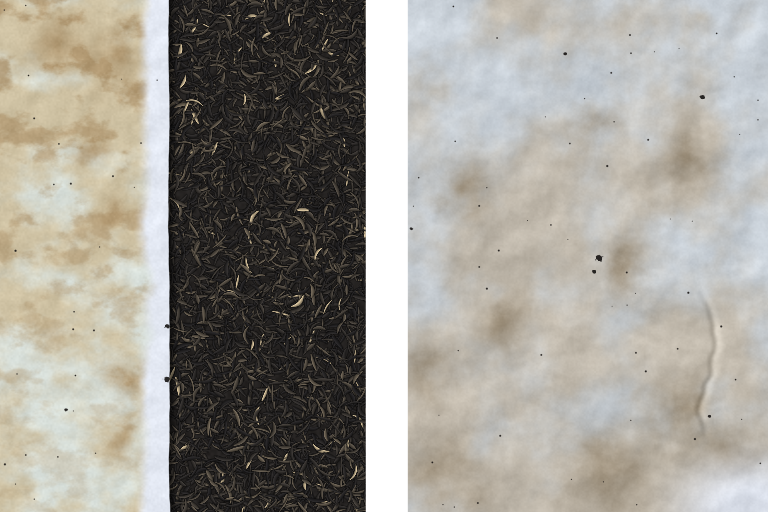
Write a WebGL 2 fragment shader that draws this texture.

```glsl
#version 300 es
precision highp float;
// Two panels split by a white gap: stained paper beside a bed of dried leaves, and
// a crumpled, spotted sheet. Stains are noise-warped Gaussians, paper relief is lit
// value noise, and the leaves are layers of bent strands scattered on jittered grids.
uniform vec2 u_resolution;
out vec4 fragColor;

const float ASPECT = 1.497;
const float LEAF_LEFT = 0.331, LEAF_RIGHT = 0.713, SHEET_LEFT = 0.795;

// Stain centres and radii: ten on the right sheet, six on the left strip
const vec3 STAINS[16] = vec3[16](
  vec3(1.34, .68, .05), vec3(1.15, .75, .04), vec3(.89, .63, .05), vec3(1.22, .48, .04),
  vec3(.99, .37, .05), vec3(.83, .26, .06), vec3(.87, .07, .06), vec3(1.18, .08, .08),
  vec3(1.33, .20, .07), vec3(1.43, .11, .05), vec3(.185, .71, .023), vec3(.24, .58, .028),
  vec3(.25, .26, .035), vec3(.25, .14, .03), vec3(.23, .88, .05), vec3(.11, .91, .05));

// Larger crumbs: centre and radius
const vec3 CRUMBS[9] = vec3[9](
  vec3(1.168, .496, .0075), vec3(1.158, .469, .004), vec3(1.370, .811, .005),
  vec3(1.101, .895, .0035), vec3(.802, .553, .004), vec3(.128, .200, .0035),
  vec3(.325, .259, .006), vec3(.326, .363, .005), vec3(1.383, .187, .003));

float hash(vec2 p) {
  vec3 q = fract(p.xyx * .1031);
  q += dot(q, q.yzx + 33.33);
  return fract((q.x + q.y) * q.z);
}

float noise(vec2 p) {
  vec2 i = floor(p), f = fract(p);
  f = f * f * (3. - 2. * f);
  return mix(mix(hash(i), hash(i + vec2(1, 0)), f.x),
             mix(hash(i + vec2(0, 1)), hash(i + 1.), f.x), f.y);
}

float fbm(vec2 p) {
  float sum = 0., gain = .5;
  for (int i = 0; i < 5; i++) {
    sum += gain * noise(p);
    p = mat2(.8, .6, -.6, .8) * p * 2.03 + 17.1;
    gain *= .5;
  }
  return sum;
}

float stainAt(vec2 p) {
  vec2 w = p + .09 * (vec2(fbm(p * 14.), fbm(p * 14. + 41.)) - .48);
  float sum = 0.;
  for (int i = 0; i < 16; i++) {
    vec2 d = (w - STAINS[i].xy) / STAINS[i].z;
    sum += exp(-dot(d, d));
  }
  return min(sum, 1.) * (.45 + .9 * fbm(p * 30.));
}

// Slope of the paper surface toward a light at the upper left
float relief(vec2 p, float scale) {
  vec2 q = p * scale;
  return fbm(q) - fbm(q + vec2(-.22, .3));
}

// Scattered dust plus the larger crumbs
float specks(vec2 p, float px) {
  vec2 cell = floor(p * 24.);
  vec2 centre = (cell + .2 + .6 * vec2(hash(cell + 3.), hash(cell + 8.))) / 24.;
  float r = .0005 + .0016 * hash(cell + 21.);
  float ink = step(.86, hash(cell)) * smoothstep(px, -px, length(p - centre) - r);
  for (int i = 0; i < 9; i++) {
    vec2 d = (p - CRUMBS[i].xy) * vec2(1., 1.25);
    float edge = CRUMBS[i].z * (.55 + .8 * noise(p * 250.));
    ink = max(ink, smoothstep(px, -px, length(d) - edge));
  }
  return ink;
}

vec3 leftPaper(vec2 p, float edge) {
  float tone = fbm(p * vec2(9., 13.) + 5.);
  float height = smoothstep(.05, .95, p.y);
  float warm = smoothstep(.28, .66, tone + .22 * height - .04);
  vec3 col = mix(vec3(.85, .88, .86), vec3(.81, .76, .64), warm);
  float blotch = smoothstep(.46, .72, fbm(p * vec2(20., 30.) + 9.)) * (.25 + .45 * height);
  col = mix(col, vec3(.66, .55, .39), clamp(blotch + .75 * stainAt(p), 0., .8));
  float clean = smoothstep(-.065, -.035, p.x - edge + .05 * (tone - .5));
  col = mix(col, vec3(.89, .91, .95), clean);
  return col + .13 * relief(p, 22.) + .03 * (noise(p * 260.) - .5);
}

vec3 rightPaper(vec2 p) {
  float warm = smoothstep(.30, .68, fbm(p * 6. + 2.) + .30 * (.5 - p.y));
  vec3 col = mix(vec3(.78, .81, .84), vec3(.75, .72, .67), warm);
  col = mix(col, vec3(.58, .52, .43), .72 * stainAt(p));
  float cleanCorner = smoothstep(.16, .03, length((p - vec2(1.47, .0)) * vec2(.7, 1.)));
  col = mix(col, vec3(.85, .87, .91), cleanCorner);
  // Vertical crease, dark on one side and bright on the other
  float fold = p.x - 1.372 - .014 * sin(p.y * 24.) - .01 * noise(p.yy * 30.);
  float span = smoothstep(.12, .2, p.y) * smoothstep(.46, .36, p.y);
  col += span * (.08 * exp(-pow((fold - .009) / .009, 2.)) - .13 * exp(-pow(fold / .006, 2.)));
  return col + .20 * relief(p, 11.) + .09 * relief(p, 32.) + .02 * (noise(p * 300.) - .5);
}

// Layers of curved strands, each shaded across its width
vec3 leaves(vec2 p, float px) {
  const float SCALE = 40.;
  vec3 col = vec3(.12, .11, .105) + .05 * noise(p * 150.);
  for (int layer = 0; layer < 6; layer++) {
    vec2 q = p * SCALE + float(layer) * vec2(17.37, 9.61);
    for (int k = 0; k < 9; k++) {
      vec2 cell = floor(q) + vec2(k % 3 - 1, k / 3 - 1);
      vec2 seed = cell + float(layer) * 57.;
      float tint = hash(seed), turn = 6.283 * hash(seed + 13.);
      vec2 d = q - cell - vec2(hash(seed + 29.), hash(seed + 37.));
      d = mat2(cos(turn), -sin(turn), sin(turn), cos(turn)) * d;
      float halfLen = .28 + .45 * hash(seed + 43.);
      d.y += (hash(seed + 51.) - .5) * 1.3 * d.x * d.x;
      float along = clamp(abs(d.x) / halfLen, 0., 1.);
      float width = (.05 + .09 * hash(seed + 61.)) * (1. - .6 * along * along);
      float dist = length(vec2(max(abs(d.x) - halfLen, 0.), d.y)) - width;
      vec3 leaf = mix(vec3(.14, .135, .14), vec3(.42, .38, .32), tint * tint);
      leaf = mix(leaf, vec3(.74, .67, .54), step(.975, tint));
      leaf *= .95 + .35 * clamp(d.y / width, -1., 1.);
      col *= 1. - .35 * smoothstep(.12, 0., dist);
      col = mix(col, leaf, smoothstep(px * SCALE, -px * SCALE, dist * 2.));
    }
  }
  return col;
}

void main() {
  vec2 p = gl_FragCoord.xy / u_resolution * vec2(ASPECT, 1.);
  float px = .75 / u_resolution.y;
  float edge = LEAF_LEFT + .006 * (fbm(vec2(p.y * 16., 3.)) - .5) - .003 * p.y;
  vec3 col = vec3(1.);
  if (p.x < edge + px) col = leftPaper(p, edge);
  if (p.x > SHEET_LEFT - px) col = rightPaper(p);
  col = mix(col, vec3(.10, .09, .085), .92 * specks(p, px));
  // White gap, then the leaf bed with a shadow under the paper edge
  float gap = smoothstep(-px, px, p.x - LEAF_RIGHT) * smoothstep(px, -px, p.x - SHEET_LEFT);
  col = mix(col, vec3(1.), gap);
  float bed = smoothstep(-px, px, p.x - edge) * smoothstep(px, -px, p.x - LEAF_RIGHT);
  if (bed > 0.) {
    float shadow = mix(.45, 1., smoothstep(0., .018, p.x - edge));
    col = mix(col, leaves(p, px) * shadow, bed);
  }
  fragColor = vec4(clamp(col, 0., 1.), 1.);
}
```
